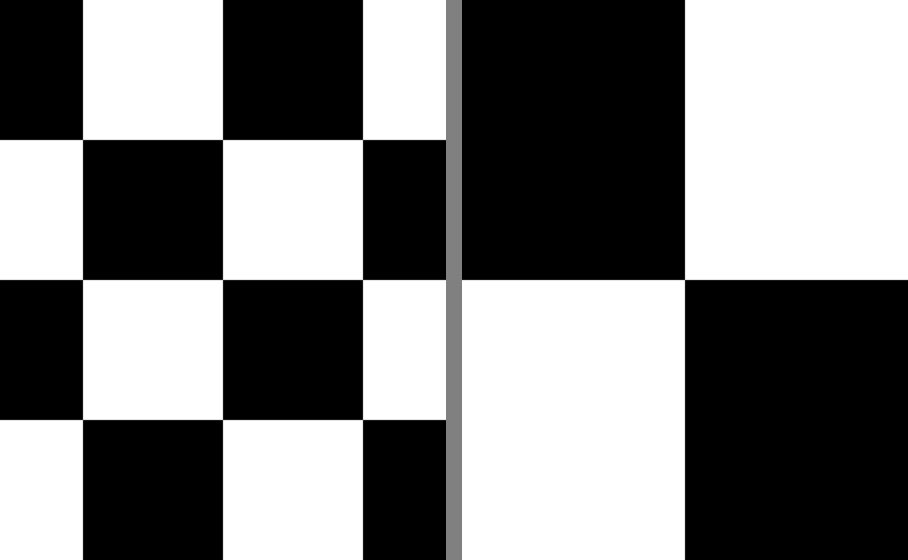
Left, the full canvas; right, a detail of the centre.
A Shadertoy shader for this pattern:

```glsl
#define ROWS 4.0
#define EDGE_PIXELS 0.625
#define DARK vec3(0.0)
#define LIGHT vec3(1.0)

// Square wave per axis, alternating +1 and -1, with ramps at the inner cell borders
vec2 squareWave(vec2 p, float edge) {
    float lastBorder = 0.5 * ROWS - 1.0;
    vec2 border = clamp(round(p), -lastBorder, lastBorder);
    vec2 side = 1.0 - 2.0 * mod(floor(p), 2.0);
    return side * min(abs(p - border) / edge, 1.0);
}

void mainImage(out vec4 fragColor, in vec2 fragCoord) {
    // Cell units, with a corner of four cells at the canvas centre
    float cellsPerPixel = ROWS / iResolution.y;
    vec2 p = (fragCoord - 0.5 * iResolution.xy) * cellsPerPixel;

    // The product of both waves gives the checkerboard
    vec2 wave = squareWave(p, EDGE_PIXELS * cellsPerPixel);
    float checker = 0.5 + 0.5 * wave.x * wave.y;

    fragColor = vec4(mix(DARK, LIGHT, checker), 1.0);
}
```
